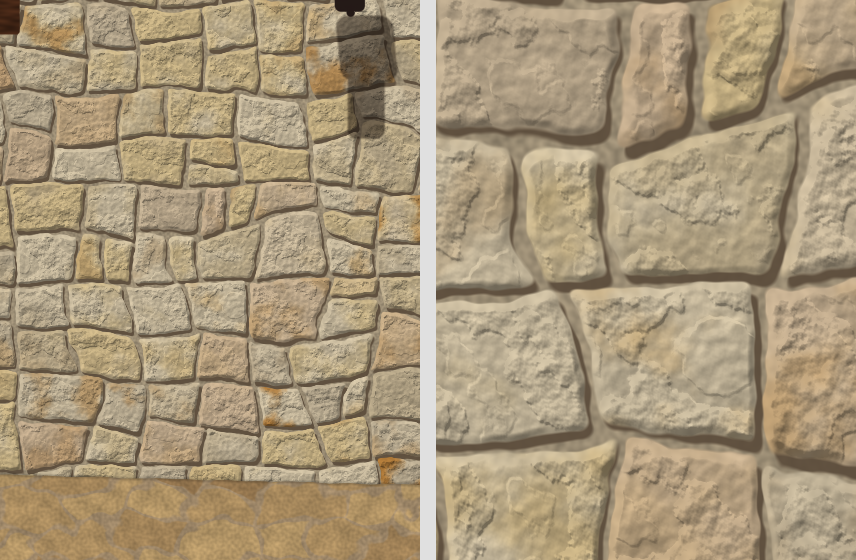
Left, the full canvas; right, a detail of the centre.
Write a Shadertoy shader that draws this texture.

```glsl
#define BLOCK vec2(.28, .222)
#define JOINT .0046
#define FLOOR_TOP .203
#define ROUGHNESS .0065
#define SHADOW_REACH .011
#define LIGHT_DIR vec2(-.51, .86)
#define PALE vec3(.705, .655, .555)
#define BUFF vec3(.70, .625, .465)
#define GREY vec3(.63, .58, .49)
#define RUST vec3(.60, .42, .20)
#define MORTAR vec3(.60, .545, .45)
#define SHADE vec3(.35, .29, .225)

vec2 hash2(vec2 p) {
    p = vec2(dot(p, vec2(127.1, 311.7)), dot(p, vec2(269.5, 183.3)));
    return fract(sin(p) * 43758.5);
}
float corner(vec2 cell, vec2 f, vec2 o) {
    float a = 6.2832 * hash2(cell + o).x;
    return dot(vec2(cos(a), sin(a)), f - o);
}
float noise(vec2 p) {
    vec2 i = floor(p), f = p - i, u = f * f * f * (f * (f * 6. - 15.) + 10.);
    return mix(mix(corner(i, f, vec2(0)), corner(i, f, vec2(1, 0)), u.x),
               mix(corner(i, f, vec2(0, 1)), corner(i, f, vec2(1)), u.x), u.y);
}
float fbm(vec2 p) {
    float sum = 0.;
    for (float amp = 1.; amp > .05; amp *= .5) {
        sum += amp * noise(p);
        p = mat2(1.6, 1.2, -1.2, 1.6) * p + 7.3;
    }
    return sum;
}
float softMin(float a, float b) {
    float k = .009, h = max(k - abs(a - b), 0.) / k;
    return min(a, b) - h * h * k * .25;
}
float box(vec2 p, vec2 center, vec2 extent, float radius) {
    vec2 d = abs(p - center) - extent + radius;
    return length(max(d, 0.)) + min(max(d.x, d.y), 0.) - radius;
}
// Blocks cut again and again by tilted lines: distance to the joint, stone id
vec3 masonry(vec2 p) {
    vec2 q = p + .05 * vec2(noise(p * 3.7), noise(p * 3.7 + 31.));
    q += .007 * vec2(noise(p * 22.), noise(p * 22. + 17.));
    float row = floor(q.y / BLOCK.y);
    q.x += BLOCK.x * hash2(vec2(row, 4.)).x;
    vec2 cell = vec2(floor(q.x / BLOCK.x), row), id = hash2(cell + 3.);
    vec2 lo = cell * BLOCK, hi = lo + BLOCK, edge = min(q - lo, hi - q);
    float d = softMin(edge.x, edge.y);
    for (int i = 0; i < 4; i++) {
        vec2 size = hi - lo, r = hash2(id * 17.3 + 1.), s = hash2(id * 23.1 + 5.);
        if (i > 1 && max(size.x, size.y) < .175 && s.y > .1) break;
        vec2 axis = size.x < size.y * mix(1., 1.45, r.x) ? vec2(0, 1) : vec2(1, 0);
        vec2 cut = mix(lo, hi, mix(.38, .62, r.y));
        float side = dot(axis, q - cut - (s.x - .5) * .5 * (q - .5 * (lo + hi)).yx);
        float upper = step(0., side);
        d = softMin(d, abs(side));
        lo = mix(lo, cut, axis * upper);
        hi = mix(hi, cut, axis * (1. - upper));
        id = hash2(id * 31.7 + upper + 2.);
    }
    return vec3(d, id);
}
// Height with chipped ledges, distance inside the stone edge, stone id
vec4 relief(vec2 p) {
    vec3 m = masonry(p);
    float inside = m.x - JOINT - .005 * noise(p * 15.) - .003 * noise(p * 55.);
    vec2 q = mat2(.8, .6, -.6, .8) * p + m.yz * 40.;
    float grain = fbm(q * 34.), broad = noise(q * vec2(9., 14.)) + .22 * grain;
    float ledges = smoothstep(-.03, .03, broad) + .7 * smoothstep(.22, .27, abs(broad));
    float chips = .55 * grain + 1.3 * abs(broad) + .28 * ledges + .25 * noise(q * 95.);
    return vec4(smoothstep(-.001, .008, inside) * (.003 + ROUGHNESS * chips), inside, m.yz);
}
vec3 wall(vec2 p) {
    vec4 here = relief(p);
    vec2 r = hash2(here.zw * 51.), s = hash2(here.zw * 83. + 9.);
    float slope = (here.x - relief(p + LIGHT_DIR * .0025).x) / .0025;
    // Stone tints and stains
    float stain = fbm(p * 10. + r * 30.);
    vec3 stone = mix(PALE, BUFF, smoothstep(.2, .8, r.x + .6 * stain));
    stone = mix(stone, GREY, .75 * smoothstep(.45, .9, r.y + .4 * stain));
    stone = mix(stone, vec3(.67, .57, .46), .6 * smoothstep(.75, .9, s.x));
    float rusty = smoothstep(.9, .98, s.y) + .35 * smoothstep(.45, .8, s.y);
    stone = mix(stone, RUST, .75 * rusty * smoothstep(-.1, .45, stain));
    stone *= (1.02 + .08 * noise(p * 130.) + .07 * fbm(p * 32.)) * (1. + clamp(.42 * slope, -.36, .13));
    // Sandy joints and the shadows thrown on them
    vec3 joint = MORTAR * (1. + .2 * noise(p * 150.) + .1 * fbm(p * 30.));
    float reach = SHADOW_REACH * (.85 + 1.1 * noise(p * 9. + 50.));
    float shaded = smoothstep(-.001, .002, relief(p + LIGHT_DIR * reach).y);
    return mix(mix(joint, SHADE, .9 * shaded), stone, smoothstep(-.001, .0015, here.y));
}
// Flat worn flagstones
vec3 paving(vec2 p) {
    vec2 q = p * vec2(6.5, 12.) + .5 * vec2(noise(p * 14.), noise(p * 14. + 8.)), id = q;
    float first = 9., second = 9.;
    for (int k = 0; k < 9; k++) {
        vec2 c = floor(q) + vec2(k % 3 - 1, k / 3 - 1);
        float d = length(q - c - .15 - .7 * hash2(c));
        second = min(second, max(first, d));
        if (d < first) { first = d; id = c; }
    }
    vec3 slab = mix(vec3(.57, .45, .30), vec3(.70, .585, .40), hash2(id + 6.).x);
    float worn = fbm(p * 22.), face = smoothstep(.06, .16, second - first + .12 * worn);
    return mix(vec3(.62, .53, .41), slab, face) * (1. + .14 * worn + .14 * noise(p * 120.));
}
void mainImage(out vec4 fragColor, in vec2 fragCoord) {
    vec2 p = fragCoord / iResolution.x, t = vec2(p.x, iResolution.y / iResolution.x - p.y);
    float ground = FLOOR_TOP - .025 * p.x + .005 * noise(p * 15.) - p.y;
    vec3 color = mix(wall(p), paving(p), smoothstep(-.0015, .0015, ground));
    color *= 1. - .2 * smoothstep(.008, 0., abs(ground));
    // Hanging lamp with its shadow, and a timber end
    float shadow = min(box(t, vec2(.862 + .1 * t.y, .115), vec2(.068, .078), .03),
                       box(t, vec2(.872, .24), vec2(.044, .09), .02));
    color *= mix(vec3(1), vec3(.57, .55, .54), smoothstep(.004, -.004, shadow));
    float lamp = min(box(t, vec2(.833, 0), vec2(.036, .028), .015), length(t - vec2(.835, .03)) - .01);
    color = mix(color, vec3(.14, .10, .09), smoothstep(.002, -.002, lamp));
    vec3 wood = vec3(.25, .14, .08) * (1. + .5 * noise(t * vec2(20, 90)));
    color = mix(color, wood, smoothstep(.002, -.002, box(t, vec2(0), vec2(.047, .082), .008)));
    fragColor = vec4(color, 1);
}
```
